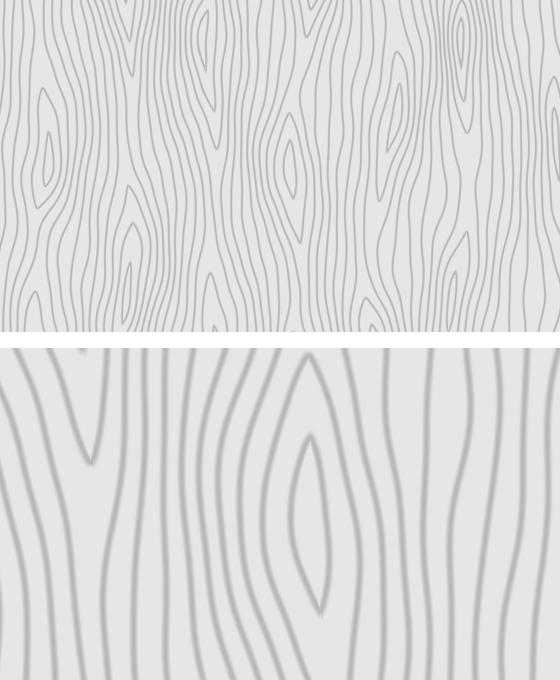
Top, the full canvas; bottom, a detail of the centre.
Give the GLSL for this texture, as a WebGL 2 fragment shader.

```glsl
#version 300 es
precision highp float;

uniform vec2 u_resolution;
out vec4 outColor;

const vec3 WOOD = vec3(0.9);
const vec3 GRAIN = vec3(0.72);
const float LINES_PER_HEIGHT = 27.5;
const float COLUMN_WIDTH = 7.0;

struct Knot {
    float axis;      // in line units
    float left;      // reach towards each column edge
    float right;
    float bottom;    // vertical extent in canvas heights
    float height;
    float peak;      // widest point, as a fraction of the extent
    float swell;     // half width, in line units
};

float hash(vec2 cell) {
    return fract(sin(dot(cell, vec2(127.1, 311.7))) * 43758.545);
}

// Layered sines bend the straight fibres sideways
float bentFibre(vec2 p) {
    float x = p.x * LINES_PER_HEIGHT;
    x += 0.80 * sin(4.7 * p.y + 5.3 * p.x + 0.8);
    x += 0.36 * sin(8.3 * p.y - 13.7 * p.x + 2.3);
    x += 0.13 * sin(17.3 * p.y + 33.0 * p.x + 4.1);
    x += 0.04 * sin(37.0 * p.y - 41.0 * p.x);
    return x;
}

// One knot per cell; rows are staggered from column to column
Knot knotAt(float fibre, float y) {
    float column = floor(fibre / COLUMN_WIDTH);
    float height = mix(0.60, 0.92, hash(vec2(column, 3.0)));
    float shift = hash(vec2(column, 17.0));
    float row = floor(y / height + shift);
    vec2 cell = vec2(column, row);

    float inset = 3.0 + floor(2.0 * hash(cell + 5.3));
    Knot k;
    k.axis = column * COLUMN_WIDTH + inset;
    k.left = inset;
    k.right = COLUMN_WIDTH - inset;
    k.bottom = (row - shift) * height;
    k.height = height;
    k.peak = mix(0.32, 0.68, hash(cell + 9.1));
    k.swell = 2.25 + floor(2.3 * hash(cell + 21.7));
    return k;
}

// Grain level: fibres part around the knot and close into loops inside it
float grainLevel(vec2 p, Knot k) {
    float d = bentFibre(p) - k.axis;
    float y = (p.y - k.bottom) / k.height;
    float rise = y < k.peak ? y / k.peak : (1.0 - y) / (1.0 - k.peak);
    float swell = k.swell * smoothstep(0.0, 1.0, rise);
    float reach = d < 0.0 ? k.left : k.right;
    float fade = clamp(1.0 - abs(d) / reach, 0.0, 1.0);
    float softSide = sqrt(d * d + 0.13 * min(swell, 1.0) * fade);
    return softSide - swell * fade;
}

// Distance to the nearest grain line, in canvas heights
float lineDistance(vec2 p, Knot k) {
    const float STEP = 0.0008;
    vec2 e = vec2(STEP, 0.0);
    float level = grainLevel(p, k);
    vec2 slope = vec2(
        grainLevel(p + e.xy, k) - grainLevel(p - e.xy, k),
        grainLevel(p + e.yx, k) - grainLevel(p - e.yx, k)) / (2.0 * STEP);
    return abs(fract(level) - 0.5) / max(length(slope), 6.0);
}

float strokeMask(float dist, float halfWidth, float softness) {
    return 1.0 - smoothstep(halfWidth - softness, halfWidth + softness, dist);
}

void main() {
    vec2 p = gl_FragCoord.xy / u_resolution.y;
    Knot knot = knotAt(bentFibre(p), p.y);
    float softness = max(0.0027, 0.6 / u_resolution.y);
    float line = strokeMask(lineDistance(p, knot), 0.003, softness);
    outColor = vec4(mix(WOOD, GRAIN, line), 1.0);
}
```
